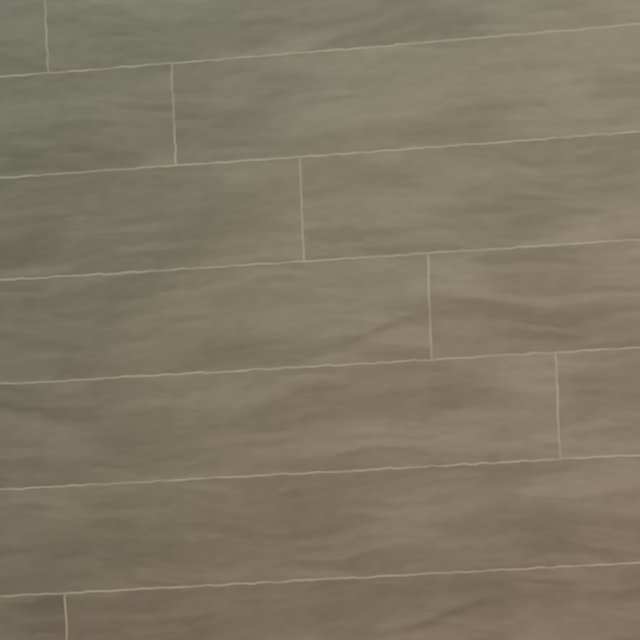
A Shadertoy shader for this texture:

```glsl
// Matte wood-look floor planks in slightly tilted courses with pale grout.
// A bent row coordinate places the courses, a stepped offset staggers the end
// joints, and stretched cellular noise with warping sines gives the grain.

const float ROWS = 5.94;           // courses per canvas height
const float ROW_BEND = 0.265;      // widening of the courses at upper left
const float FIRST_LEFT = 0.068;    // height of seam zero at the left edge
const float FIRST_RIGHT = 0.121;   // height of seam zero at the right edge
const float PLANK_LENGTH = 1.167;
const float STAGGER = 0.2;         // joint shift from one course to the next
const float JOINT_START = 1.0716;  // joint position in course zero
const float JOINT_LEAN = 0.007;
const float GROUT_HALF = 0.0018;
const float GROUT_SOFT = 0.0015;
const vec3 GROUT = vec3(0.615, 0.580, 0.490);
const vec3 TOP_LEFT = vec3(0.445, 0.450, 0.385);
const vec3 TOP_RIGHT = vec3(0.535, 0.510, 0.435);
const vec3 LOW_LEFT = vec3(0.440, 0.400, 0.335);
const vec3 LOW_RIGHT = vec3(0.505, 0.445, 0.370);
const vec3 CENTRE_GLOW = vec3(0.035, 0.030, 0.022);

float hash(vec2 p) {
    return fract(sin(dot(p, vec2(127.1, 311.7))) * 4375.85);
}

// Smooth cellular noise: random cell values blended by distance.
float cellNoise(vec2 p) {
    vec2 cell = floor(p);
    float sum = 0.0, total = 0.0;
    for (int j = -1; j <= 1; j++) {
        for (int i = -1; i <= 1; i++) {
            vec2 id = cell + vec2(i, j);
            vec2 point = id + 0.2 + 0.6 * vec2(hash(id), hash(id + 37.0));
            vec2 d = p - point;
            float weight = exp(-5.0 * dot(d, d));
            sum += weight * hash(id + 71.0);
            total += weight;
        }
    }
    return sum / total;
}

// Course coordinate: whole numbers lie on the long seams.
float courseAt(vec2 uv) {
    float left = uv.y - FIRST_LEFT;
    float right = uv.y - FIRST_RIGHT;
    return mix(ROWS * left + ROW_BEND * left * left, ROWS * right, uv.x);
}

float groutLine(float dist, float pixel) {
    float soft = max(GROUT_SOFT, pixel);
    return 1.0 - smoothstep(GROUT_HALF - soft, GROUT_HALF + soft, dist);
}

// Layered grain, shifted by a seed so that each plank differs.
float grainTone(vec2 p, float seed) {
    vec2 shift = vec2(seed * 43.0, seed * 19.0);
    p.y += 0.012 * sin(8.0 * p.x + seed * 20.0)
         + 0.004 * sin(27.0 * p.x + 40.0 * p.y + seed * 9.0);
    float broad = cellNoise(p * vec2(5.0, 21.0) + shift) - 0.5;
    float streak = cellNoise(p * vec2(13.0, 85.0) + shift) - 0.5;
    float fine = cellNoise(p * vec2(55.0, 150.0) + shift) - 0.5;
    return 0.060 * broad + 0.042 * streak + 0.020 * fine;
}

// A bold rising vein in every third course.
float veinTone(float x, float row, float height) {
    float along = x - (0.66 - 0.035 * row);
    float path = 0.5 - 0.1 * row + 1.1 * along + 0.04 * sin(24.0 * along);
    float across = (height - path) / 0.045;
    float fade = exp(-along * along / 0.012);
    float chosen = step(1.5, mod(row, 3.0));
    return -0.045 * chosen * fade * exp(-across * across);
}

void mainImage(out vec4 fragColor, in vec2 fragCoord) {
    vec2 uv = fragCoord / iResolution.xy;
    float pixel = 1.0 / min(iResolution.x, iResolution.y);

    // Courses and staggered planks, with slightly ragged edges
    float ragged = cellNoise(uv * 75.0) - 0.5;
    float course = courseAt(uv) + 0.014 * ragged;
    float row = floor(course);
    float height = course - row;
    float lean = JOINT_LEAN * (height - 0.5);
    float run = uv.x + lean + 0.002 * ragged - JOINT_START + STAGGER * row;
    float plank = floor(run / PLANK_LENGTH);
    float seed = hash(vec2(row, plank) + 11.0);

    // Broad light across the floor
    vec3 color = mix(mix(LOW_LEFT, LOW_RIGHT, uv.x),
                     mix(TOP_LEFT, TOP_RIGHT, uv.x), uv.y);
    vec2 fromCentre = uv - vec2(0.52, 0.5);
    color += CENTRE_GLOW * exp(-5.0 * dot(fromCentre, fromCentre));

    // Plank shade, grain and vein
    float tone = 0.018 * (seed - 0.5);
    tone += grainTone(vec2(uv.x, course / ROWS), seed);
    tone += veinTone(uv.x, row, height);
    color += tone * vec3(1.0, 0.98, 0.90);

    // Grout, worn unevenly along its length
    float seamDist = abs(course - round(course)) / ROWS;
    float jointDist = abs(run - PLANK_LENGTH * round(run / PLANK_LENGTH));
    float grout = groutLine(min(seamDist, jointDist), pixel);
    float wear = 0.55 + 0.6 * cellNoise(uv * vec2(38.0, 30.0) + 5.0);
    vec3 groutColor = mix(GROUT, color + 0.10, 0.4);
    color = mix(color, groutColor, grout * min(wear, 1.0));

    fragColor = vec4(clamp(color, 0.0, 1.0), 1.0);
}
```
